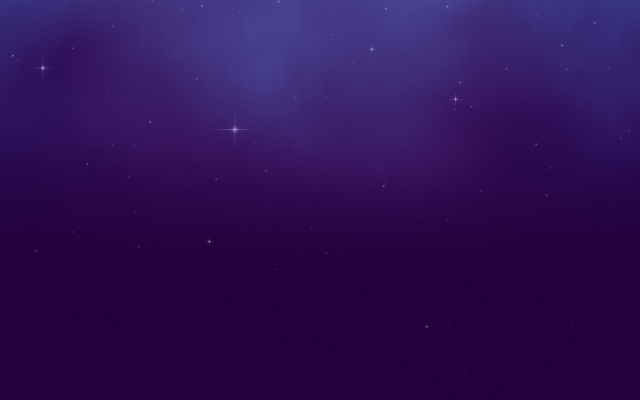
This background is drawn by a Shadertoy shader. Its source:

```glsl
// A violet night sky: a blue nebula glow hangs from the top and fades to deep purple.
// Height, soft blobs and fractal noise give a density that picks the colour;
// four-pointed stars and jittered grids of small stars are added on top.

const vec3 DEEP    = vec3(0.143, 0.004, 0.232);
const vec3 PLUM    = vec3(0.182, 0.035, 0.308);
const vec3 VIOLET  = vec3(0.226, 0.090, 0.378);
const vec3 INDIGO  = vec3(0.246, 0.160, 0.455);
const vec3 BLUE    = vec3(0.280, 0.260, 0.560);
const vec3 STAR    = vec3(0.66, 0.58, 0.86);
const vec3 LOW_STAR = vec3(0.52, 0.22, 0.62);

const float GLOW_BASE = 0.30;     // height where the nebula starts
const float CLOUD_SCALE = 4.2;
const float CLOUD_AMOUNT = 0.36;
const float CORE_RADIUS = 0.0022; // radius of a small star
const float GRAIN_CELLS = 320.0;  // grain cells per canvas height
const float GRAIN_AMOUNT = 0.008;

float hash(vec2 p) {
    vec3 q = fract(vec3(p.xyx) * 0.1031);
    q += dot(q, q.yzx + 33.33);
    return fract((q.x + q.y) * q.z);
}

float noise(vec2 p) {
    vec2 cell = floor(p), f = fract(p);
    f = f * f * (3.0 - 2.0 * f);
    float low = mix(hash(cell), hash(cell + vec2(1, 0)), f.x);
    float high = mix(hash(cell + vec2(0, 1)), hash(cell + vec2(1, 1)), f.x);
    return mix(low, high, f.y);
}

float fbm(vec2 p) {
    float sum = 0.0, amp = 0.5;
    for (int i = 0; i < 5; i++) {
        sum += amp * noise(p);
        p = mat2(1.6, 1.2, -1.2, 1.6) * p + 7.3;
        amp *= 0.52;
    }
    return sum;
}

// Soft round patch in canvas coordinates
float blob(vec2 uv, vec2 centre, vec2 size) {
    vec2 d = (uv - centre) / size;
    return exp(-dot(d, d));
}

// Piecewise ramp from the dark base to the bright top
vec3 nebulaColor(float d) {
    vec3 col = mix(DEEP, PLUM, clamp(d / 0.25, 0.0, 1.0));
    col = mix(col, VIOLET, clamp((d - 0.25) / 0.25, 0.0, 1.0));
    col = mix(col, INDIGO, clamp((d - 0.50) / 0.22, 0.0, 1.0));
    return mix(col, BLUE, clamp((d - 0.72) / 0.26, 0.0, 1.0));
}

vec3 nebula(vec2 uv, vec2 p) {
    float rise = max((uv.y - GLOW_BASE) / (1.0 - GLOW_BASE), 0.0);
    float d = 0.86 * rise * smoothstep(-0.15, 0.5, rise);
    float lift = smoothstep(0.0, 0.5, rise);
    d += lift * (0.14 * exp(-pow((uv.x - 0.46) / 0.28, 2.0)) - 0.06);
    d += 0.13 * blob(uv, vec2(0.43, 0.83), vec2(0.09, 0.18));
    d += 0.09 * blob(uv, vec2(0.63, 0.57), vec2(0.10, 0.13));
    d += 0.07 * blob(uv, vec2(0.87, 0.86), vec2(0.12, 0.12));
    d -= 0.15 * blob(uv, vec2(0.10, 0.86), vec2(0.10, 0.12));
    d -= 0.09 * blob(uv, vec2(0.79, 0.66), vec2(0.10, 0.10));
    vec2 warp = vec2(fbm(p * 2.0 + 3.0), fbm(p * 2.0 + 11.0));
    float cloud = fbm(p * CLOUD_SCALE + warp) - 0.5;
    d += CLOUD_AMOUNT * cloud * smoothstep(0.1, 0.7, rise);
    vec3 col = nebulaColor(d);
    float side = smoothstep(0.2, 0.5, abs(uv.x - 0.48));
    col.r *= 1.0 - 0.16 * side * lift;
    return col;
}

// Core, halo and four tapering rays of the given length
float sparkle(vec2 d, float len) {
    float thin = max(0.0012, 0.45 / iResolution.y);
    vec2 a = abs(d);
    vec2 taper = max(1.0 - a / len, 0.0);
    vec2 line = exp(-a * a / (thin * thin));
    float rays = taper.x * line.y + taper.y * line.x;
    float r = length(d) / (len * 0.09 + 0.0014);
    return 0.42 * rays + 0.6 * exp(-r * r) + 0.1 * exp(-r * 0.7);
}

// One jittered star per grid cell, kept with the given chance
float starLayer(vec2 p, float cells, float chance, float seed) {
    vec2 g = p * cells, id = floor(g) + seed;
    vec2 jitter = 0.12 + 0.76 * vec2(hash(id + 17.1), hash(id + 41.7));
    float r = length(fract(g) - jitter) / cells;
    float size = max(CORE_RADIUS, 0.6 / iResolution.y);
    float keep = step(hash(id + 5.3), chance);
    return keep * mix(0.35, 1.0, hash(id + 71.9)) * exp(-r * r / (size * size));
}

void mainImage(out vec4 fragColor, in vec2 fragCoord) {
    vec2 uv = fragCoord / iResolution.xy;
    vec2 aspect = vec2(iResolution.x / iResolution.y, 1.0);
    vec2 p = uv * aspect;
    vec3 col = nebula(uv, p);
    col += GRAIN_AMOUNT * (hash(floor(p * GRAIN_CELLS)) - 0.5);

    // Bright stars: position and ray length
    vec3 bright[6] = vec3[6](
        vec3(0.367, 0.676, 0.055), vec3(0.067, 0.830, 0.032),
        vec3(0.712, 0.752, 0.018), vec3(0.581, 0.877, 0.012),
        vec3(0.327, 0.396, 0.011), vec3(0.667, 0.183, 0.011));
    float light = 0.0;
    for (int i = 0; i < 6; i++)
        light += sparkle((uv - bright[i].xy) * aspect, bright[i].z);

    // Small stars, fainter and redder towards the bottom
    float fade = mix(0.25, 0.85, smoothstep(0.1, 0.7, uv.y));
    light += fade * starLayer(p, 6.5, 0.55, 2.0);
    light += 0.4 * fade * starLayer(p, 10.0, 0.30, 60.0);
    vec3 tint = mix(LOW_STAR, STAR, smoothstep(0.1, 0.6, uv.y));
    col = mix(col, tint, clamp(light, 0.0, 1.0));
    fragColor = vec4(col, 1.0);
}
```
